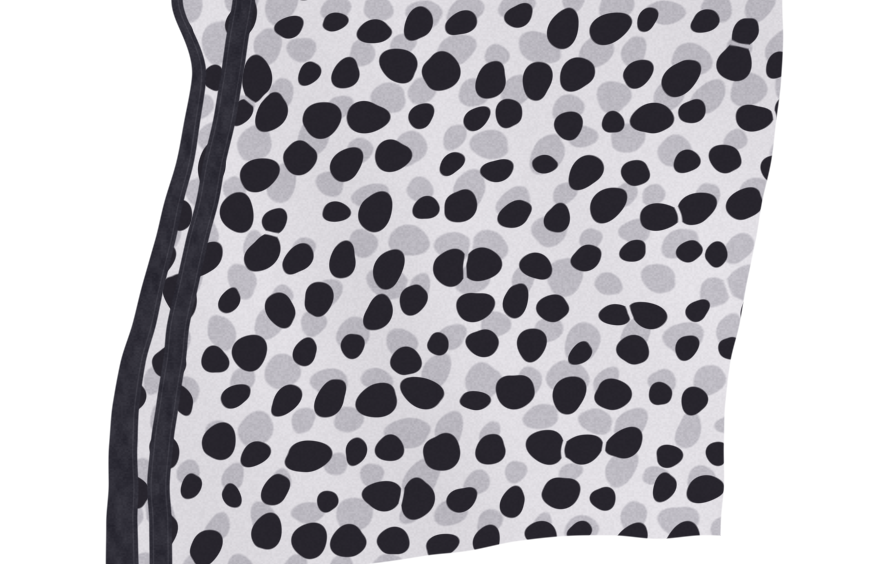
This texture is drawn by a Shadertoy shader. Its source:

```glsl
#define CELL 0.083
#define R_MIN 0.22
#define R_MAX 0.40
#define JITTER 0.42
#define GAP 0.035
#define TILT 0.45
#define INK vec3(0.155, 0.145, 0.175)
#define GHOST vec3(0.735, 0.725, 0.755)
#define CLOTH vec3(0.875, 0.865, 0.885)
#define HEM vec3(0.185, 0.18, 0.215)
#define GRAIN 0.035

vec2 hash2(vec2 p) {
    vec3 q = fract(p.xyx * vec3(0.1031, 0.1030, 0.0973));
    q += dot(q, q.yzx + 33.33);
    return fract((q.xx + q.yz) * q.zy);
}

float noise(vec2 p) {
    vec2 i = floor(p), f = fract(p);
    f = f * f * (3.0 - 2.0 * f);
    return mix(mix(hash2(i).x, hash2(i + vec2(1, 0)).x, f.x),
               mix(hash2(i + vec2(0, 1)).x, hash2(i + vec2(1, 1)).x, f.x), f.y);
}

float smoothMin(float a, float b, float k) {
    float h = max(k - abs(a - b), 0.0) / k;
    return min(a, b) - 0.25 * h * h * k;
}

float cover(float d, float soft) {
    return 1.0 - smoothstep(-soft, soft, d);
}

// One pebble: a wobbly oval with a smaller lobe on its side
float pebble(vec2 d, vec2 shape, vec2 turn, float angle) {
    float c = cos(angle), s = sin(angle);
    d = mat2(c, -s, s, c) * d;
    float stretch = sqrt(mix(1.05, 1.55, shape.y));
    vec2 q = d * vec2(1.0 / stretch, stretch);
    float r = mix(R_MIN, R_MAX, shape.x);
    float a = atan(q.y, q.x);
    float body = length(q) - r * (1.0 + 0.05 * cos(3.0 * a + 6.28 * turn.y));
    float lobeAngle = 6.28 * turn.x;
    vec2 lobeAt = r * 0.62 * vec2(cos(lobeAngle), sin(lobeAngle));
    float lobe = length(q - lobeAt) - r * mix(0.3, 0.62, turn.y);
    return smoothMin(body, lobe, 0.08);
}

// Scattered pebbles, kept apart by a narrow gap; distance in canvas units
float pebbles(vec2 p, float seed) {
    vec2 g = p / CELL;
    float row = floor(g.y), nearest = 9.0, second = 9.0;
    for (int j = -1; j <= 1; j++) {
        float y = row + float(j);
        float shift = 0.5 * mod(y, 2.0);
        float column = floor(g.x - shift);
        for (int i = -1; i <= 1; i++) {
            vec2 id = vec2(column + float(i), y);
            vec2 key = id + seed;
            vec2 center = id + vec2(0.5 + shift, 0.5) + JITTER * (hash2(key) - 0.5);
            vec2 turn = hash2(key + 71.0);
            float lean = mix(1.45, TILT, smoothstep(0.35, 0.75, center.x * CELL));
            float angle = lean + 1.7 * (turn.x - 0.5);
            float d = pebble(g - center, hash2(key + 37.0), hash2(key + 113.0), angle);
            second = min(second, max(nearest, d));
            nearest = min(nearest, d);
        }
    }
    return CELL * max(nearest, 0.5 * (nearest - second) + GAP);
}

void mainImage(out vec4 fragColor, in vec2 fragCoord) {
    vec2 p = fragCoord / iResolution.y;
    float px = 1.0 / iResolution.y;
    float edge = max(px, 0.0015);
    float down = 1.0 - p.y;

    // Outline of the hanging cloth
    float ripple = 0.006 * (noise(vec2(down * 14.0, 3.0)) - 0.5);
    float left = mix(0.345, 0.19, smoothstep(0.05, 0.85, down))
               - 0.04 * (1.0 - smoothstep(0.0, 0.14, down)) + ripple;
    float right = 1.388 - 0.09 * smoothstep(0.1, 0.8, down) - 0.02 * down + ripple;
    float bottom = 1.01 - 0.058 * smoothstep(0.55, 1.05, p.x)
                 + 0.008 * (noise(vec2(p.x * 12.0, 8.0)) - 0.5);
    float outline = max(max(left - p.x, p.x - right), down - bottom);

    // Sheer ground with soft folds and weave
    float fold = noise(vec2(p.x * 5.0 + p.y * 1.5, p.y * 2.0)) - 0.5;
    float weave = noise(p * vec2(310.0, 340.0)) - 0.5;
    vec3 cloth = CLOTH + 0.05 * fold + GRAIN * weave;

    // Pale spots of the layer behind, then the printed spots
    float behind = pebbles(p + vec2(0.031, 0.047), 211.0);
    vec3 ghost = GHOST + 0.04 * fold + 1.5 * GRAIN * weave;
    cloth = mix(cloth, ghost, cover(behind, edge + 0.001));
    float printed = pebbles(p, 17.0);
    cloth = mix(cloth, INK + 0.4 * GRAIN * weave, cover(printed, edge));

    // Two dark hems along the left side, each with a seam
    float seam = mix(0.44, 0.283, smoothstep(-0.15, 0.9, down)) - ripple;
    float inner = abs(p.x - seam) - 0.02;
    float outer = p.x - left - mix(0.02, 0.058, down);
    vec3 hem = HEM + 0.06 * (noise(p * vec2(90.0, 45.0)) - 0.5) + GRAIN * weave;
    hem += 0.06 * cover(abs(inner + 0.007) - 0.001, edge);
    hem += 0.06 * cover(abs(outer + 0.008) - 0.001, edge);
    cloth = mix(cloth, hem, cover(min(inner, outer), edge));

    vec3 color = mix(vec3(1.0), cloth, cover(outline, edge));
    fragColor = vec4(clamp(color, 0.0, 1.0), 1.0);
}
```
